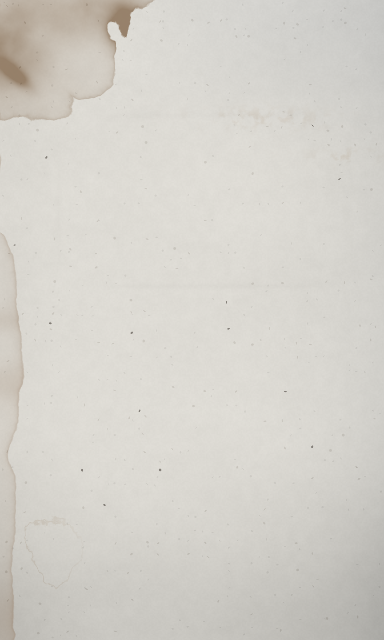
This texture is drawn by a WebGL 2 fragment shader. Its source:

```glsl
#version 300 es
precision highp float;
// Aged pale paper with brown water stains along the top left and left edge.
uniform vec2 u_resolution;
out vec4 outColor;

float hash(vec2 cell) {
  uvec2 k = uvec2(ivec2(cell) + 4096) * uvec2(1597334673u, 3812015801u);
  uint n = (k.x ^ k.y) * 1597334673u;
  n = (n ^ (n >> 15)) * 2246822519u;
  return float((n ^ (n >> 13)) >> 8) / 16777216.0;
}

float noise(vec2 p) {
  vec2 i = floor(p), f = fract(p);
  f = f * f * (3.0 - 2.0 * f);
  return mix(mix(hash(i), hash(i + vec2(1, 0)), f.x),
             mix(hash(i + vec2(0, 1)), hash(i + vec2(1, 1)), f.x), f.y);
}

float fbm(vec2 p) {
  float sum = 0.0, amp = 0.5;
  for (int i = 0; i < 5; i++) {
    sum += amp * noise(p);
    p = mat2(1.6, 1.2, -1.2, 1.6) * p + 7.3;
    amp *= 0.5;
  }
  return sum;
}

float bump(float v, float centre, float width) {
  float t = (v - centre) / width;
  return exp(-t * t);
}

float blob(vec2 p, vec2 centre, vec2 size) {
  vec2 t = (p - centre) / size;
  return exp(-dot(t, t));
}

float roundBox(vec2 p, vec2 halfSize, float r) {
  vec2 e = abs(p) - halfSize + r;
  return length(max(e, 0.0)) + min(max(e.x, e.y), 0.0) - r;
}

// Corner stain in top-down coordinates: two lobes, a slanted strip and a drip.
float cornerStain(vec2 q) {
  float d = min(roundBox(q, vec2(0.112, 0.184), 0.025), roundBox(q, vec2(0.178, 0.150), 0.035));
  float notch = roundBox(q - vec2(0.183, 0.050), vec2(0.017, 0.018), 0.009);
  d = max(d, -notch);
  d = min(d, max((q.x + q.y - 0.236) * 0.707, q.y - 0.031));
  float taper = mix(0.017, 0.005, smoothstep(0.015, 0.062, q.y));
  return min(d, max(abs(q.x - 0.196) - taper, q.y - 0.062));
}

// Left margin stain: signed offset from a wavering vertical tide line.
float marginStain(vec2 p) {
  float edge = 0.0235 + 0.011 * bump(p.y, 0.44, 0.10) - 0.012 * bump(p.y, 0.29, 0.03)
             - 0.005 * bump(p.y, 0.11, 0.05);
  return p.x - min(edge, 0.1 * sqrt(max(0.637 - p.y, 0.0)) - 0.002);
}

// Sparse tilted flecks, at most one for each grid cell.
float flecks(vec2 p, float scale, float chance, float size) {
  vec2 g = p * scale, cell = floor(g);
  float angle = 6.283 * hash(cell + 31.0);
  vec2 t = fract(g) - 0.3 - 0.4 * vec2(hash(cell + 57.0), hash(cell + 83.0));
  t = mat2(cos(angle), sin(angle), -sin(angle), cos(angle)) * t;
  t.y *= 1.0 + 1.8 * hash(cell + 109.0);
  return step(hash(cell), chance) * (1.0 - smoothstep(size * 0.4, size, length(t)));
}

void main() {
  vec2 p = gl_FragCoord.xy / u_resolution.y;
  float u = gl_FragCoord.x / u_resolution.x;
  float aa = 1.0 / u_resolution.y;
  vec2 q = vec2(p.x, 1.0 - p.y);

  // Paper tone with soft light and darker margins
  vec3 col = vec3(0.870, 0.860, 0.834);
  float low = smoothstep(0.38, 0.0, p.y), high = smoothstep(0.72, 1.0, p.y);
  col -= vec3(0.085, 0.083, 0.080) * low * low;
  col -= vec3(0.040, 0.034, 0.024) * high * smoothstep(0.1, 0.8, u);
  col -= vec3(0.058, 0.054, 0.048) * pow(u, 5.0);
  col -= 0.065 * low * pow(u, 4.0) + 0.035 * low * pow(1.0 - u, 5.0);
  col -= 0.018 * bump(u, 0.0, 0.12);

  // Mottling, grain and faint creases
  col += 0.028 * (fbm(p * vec2(5.0, 9.0) + 3.0) - 0.48);
  col += 0.022 * (fbm(p * 70.0) - 0.48) + 0.014 * (noise(p * 480.0) - 0.5);
  float band = smoothstep(0.14, 0.20, p.x) * (1.0 - smoothstep(0.42, 0.52, p.x));
  col -= 0.012 * band * (bump(p.y, 0.553, 0.004) + 0.7 * bump(p.y, 0.820, 0.005));
  col -= 0.009 * bump(p.x, 0.092, 0.004) * bump(p.y, 0.68, 0.07);
  float foxing = blob(p, vec2(0.41, 0.815), vec2(0.10, 0.016)) + blob(p, vec2(0.54, 0.755), vec2(0.05, 0.012));
  col -= vec3(0.03, 0.045, 0.06) * foxing * smoothstep(0.45, 0.75, fbm(p * 90.0));

  // Ragged offsets shared by the tide lines
  float ragged = 0.024 * (fbm(p * 24.0) - 0.48) + 0.008 * (fbm(p * 90.0 + 5.0) - 0.48);

  // Corner stain: wash, darker patches and rim
  float d = cornerStain(q) + ragged;
  float inside = 1.0 - smoothstep(-aa, aa, d);
  float cloud = fbm(p * 20.0 + 11.0);
  float tan1 = 0.10 + 0.32 * blob(q, vec2(0.14, 0.01), vec2(0.07, 0.045))
             + 0.42 * blob(q, vec2(0.0, 0.07), vec2(0.07, 0.08))
             + 0.95 * blob(q, vec2(0.196, 0.045), vec2(0.022, 0.032));
  vec2 streak = mat2(0.75, -0.66, 0.66, 0.75) * (q - vec2(0.022, 0.115));
  tan1 += 0.55 * blob(streak, vec2(0.0), vec2(0.030, 0.011));
  tan1 *= 0.55 + 0.95 * cloud;
  tan1 += 0.22 * exp(min(d, 0.0) / 0.0025) + 0.08 * exp(min(d, 0.0) / 0.012);
  col = mix(col, vec3(0.50, 0.39, 0.28), inside * min(tan1, 0.75));

  // Margin stain: pale wash with a fine brown rim
  float m = marginStain(p) + 0.55 * ragged;
  float tan2 = 0.06 + 0.20 * exp(min(m, 0.0) / 0.0022) + 0.09 * exp(min(m, 0.0) / 0.010);
  tan2 += 0.12 * bump(p.y, 0.40, 0.03) + 0.14 * bump(p.y, 0.03, 0.06) + 0.10 * bump(p.y, 0.50, 0.02);
  col = mix(col, vec3(0.54, 0.42, 0.31), (1.0 - smoothstep(-aa, aa, m)) * tan2);

  // Ghost tide rings near the lower left
  float ring = abs(length((p - vec2(0.088, 0.145)) * vec2(1.0, 0.85)) - 0.042 + 2.0 * ragged);
  float ghost = smoothstep(0.14, 0.06, p.x) + 0.5 * smoothstep(0.2, 0.1, p.x);
  col -= vec3(0.025, 0.035, 0.045) * ghost * (1.0 - smoothstep(0.0, 0.003, ring));

  // Fibres and specks
  col -= vec3(0.07, 0.075, 0.08) * flecks(p, 42.0, 0.14, 0.13);
  col -= vec3(0.05) * flecks(p + 3.7, 80.0, 0.10, 0.20);
  col -= vec3(0.34, 0.35, 0.35) * flecks(p + 1.9, 22.0, 0.035, 0.065);

  outColor = vec4(clamp(col, 0.0, 1.0), 1.0);
}
```
